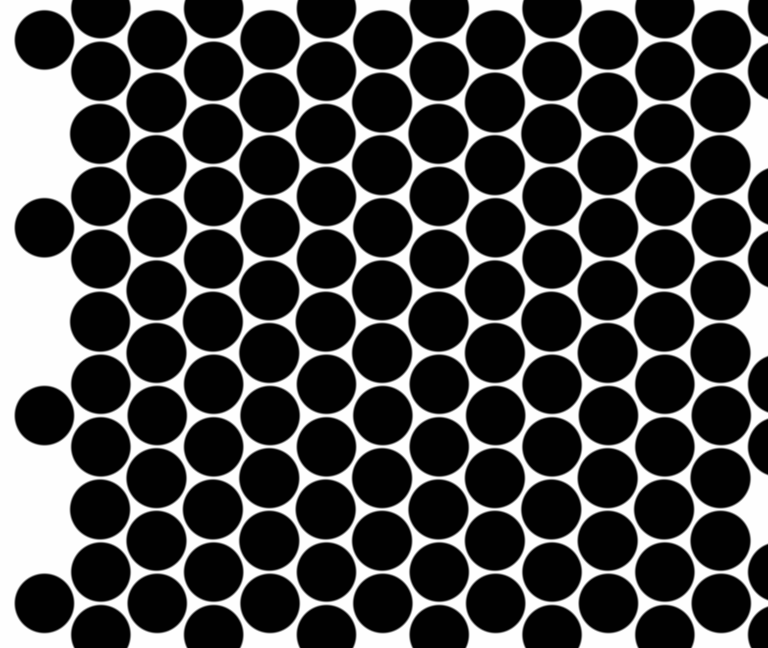
This pattern is drawn by a Shadertoy shader. Its source:

```glsl
// Signed distance to the disc of one cell; absent discs are far away
float discDistance(vec2 p, float column) {
    float odd = mod(column, 2.0);
    float top = 0.0617 - 0.0483 * odd;
    float row = round((p.y - top) / 0.0966);
    float phase = mod(row, 3.0);
    bool inner = odd > 0.5 ? phase > 1.5 : phase > 0.5;

    // Rows end at the sheet edge; the two outer columns have every third cell pattern
    bool outside = column < 0.0 || column > 13.0 || row < 0.0 || row > 9.0 + odd;
    bool outer = column < 0.5 || column > 12.5;
    if (outside || (outer && inner)) return 1.0;

    // Inner discs are slightly wider and sit a little to the left
    vec2 center = vec2(0.0686 + 0.08704 * column, top + 0.0966 * row);
    center.x -= inner ? 0.0012 : 0.0;
    return length(p - center) - (inner ? 0.0463 : 0.0458);
}

void mainImage(out vec4 fragColor, in vec2 fragCoord) {
    vec2 p = fragCoord / iResolution.y;
    p.y = 1.0 - p.y;

    // Discs reach past their column, so neighbours are tested too
    float nearest = round((p.x - 0.0686) / 0.08704);
    float d = 1.0;
    for (float side = -1.0; side <= 1.0; side++) {
        d = min(d, discDistance(p, nearest + side));
    }

    // Soft edge between black discs and white ground
    float softness = max(0.0022, 0.75 / iResolution.y);
    float ground = smoothstep(-softness, softness, d);
    fragColor = vec4(vec3(mix(0.005, 0.995, ground)), 1.0);
}
```
